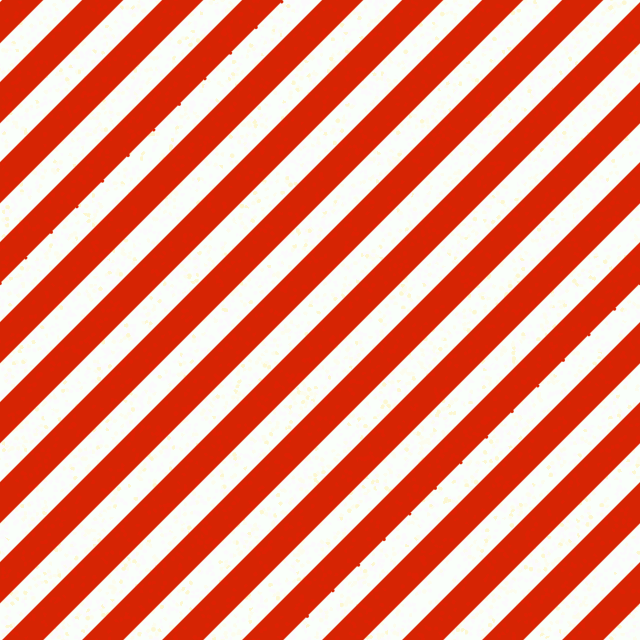
This pattern is drawn by a Shadertoy shader. Its source:

```glsl
const float STRIPES = 8.0;          // repeats across and down
const float STRIPE_CENTER = 0.284;  // within one repeat
const float STRIPE_WIDTH = 0.515;   // share of one repeat
const float NICKED_STRIPE = 3.0;    // the stripe with a nicked edge
const float NICKS = 25.0;           // nicks along that edge
const float NICK_RADIUS = 0.0027;
const float GRAIN_CELLS = 160.0;

const vec3 RED = vec3(0.84, 0.14, 0.01);
const vec3 RED_LIGHT = vec3(0.87, 0.13, 0.01);
const vec3 WHITE = vec3(0.98, 1.00, 0.98);
const vec3 WHITE_ROSE = vec3(0.99, 0.98, 0.99);
const vec3 CREAM = vec3(0.99, 0.99, 0.93);
const vec3 CREAM_DEEP = vec3(0.99, 0.97, 0.82);

vec3 hash3(vec2 cell) {
    vec3 q = fract(cell.xyx * vec3(0.1031, 0.1030, 0.0973));
    q += dot(q, q.yxz + 33.33);
    return fract((q.xxy + q.yzz) * q.zyx);
}

// Wrapping cellular noise: x = distance to nearest point, y = its random value
vec2 cellular(vec2 p, float period) {
    vec2 base = floor(p);
    vec2 nearest = vec2(9.0, 0.0);
    for (int j = -1; j <= 1; j++) {
        for (int i = -1; i <= 1; i++) {
            vec2 cell = base + vec2(i, j);
            vec3 h = hash3(mod(cell, period));
            float d = length(cell + h.xy - p);
            if (d < nearest.x) nearest = vec2(d, h.z);
        }
    }
    return nearest;
}

// Signed distance to the diagonal stripes, in canvas units
float stripeDistance(float s) {
    float offset = abs(fract(s - STRIPE_CENTER + 0.5) - 0.5);
    return (offset - 0.5 * STRIPE_WIDTH) / (STRIPES * sqrt(2.0));
}

// Signed distance to the small nicks along one stripe's lower edge
float nickDistance(vec2 uv, float s) {
    if (mod(floor(s), STRIPES) != NICKED_STRIPE) return 1.0;
    float fromEdge = (fract(s) - STRIPE_CENTER - 0.5 * STRIPE_WIDTH) / STRIPES;
    float dx = (fract(uv.x * NICKS + 0.5) - 0.5) / NICKS;
    return length(vec2(dx, dx - fromEdge)) - NICK_RADIUS;
}

void mainImage(out vec4 fragColor, in vec2 fragCoord) {
    vec2 uv = fragCoord / iResolution.xy;
    float s = (uv.x - uv.y) * STRIPES;
    float aa = 0.8 / min(iResolution.x, iResolution.y);

    // Faint grain in both inks
    vec2 grain = cellular(uv * GRAIN_CELLS, GRAIN_CELLS);
    float fleck = smoothstep(0.8, 0.4, grain.x);
    vec3 tint = grain.y < 0.55 ? WHITE
              : grain.y < 0.81 ? WHITE_ROSE
              : grain.y < 0.96 ? CREAM : CREAM_DEEP;
    vec3 paper = mix(WHITE, tint, fleck);
    vec3 ink = mix(RED, RED_LIGHT, fleck * step(0.82, grain.y));

    // Stripes with their nicks
    float d = min(stripeDistance(s), nickDistance(uv, s));
    fragColor = vec4(mix(ink, paper, smoothstep(-aa, aa, d)), 1.0);
}
```
